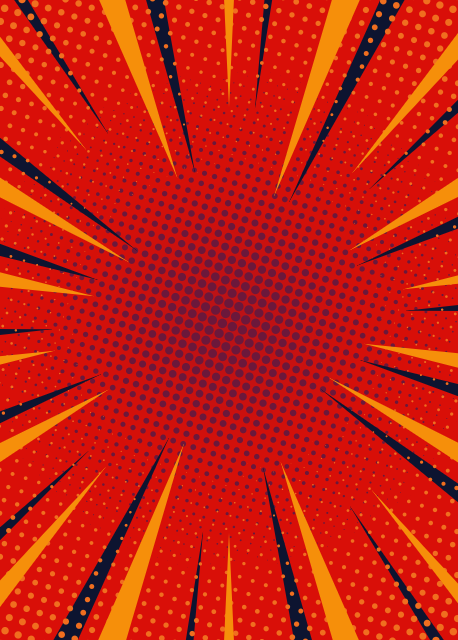
A WebGL 2 fragment shader for this background:

```glsl
#version 300 es
precision highp float;
// Comic burst: radial spikes around a red field with two tilted halftone screens.

uniform vec2 u_resolution;
out vec4 fragColor;

const float SECTOR = radians(20.0);
const int SPIKES = 9; // the pattern repeats after half a turn

const vec3 RED = vec3(0.85, 0.06, 0.03);
const vec3 PLUM = vec3(0.42, 0.095, 0.23);
const vec3 NAVY = vec3(0.05, 0.08, 0.19);
const vec3 AMBER = vec3(0.965, 0.56, 0.04);
const vec3 DOT_ORANGE = vec3(0.94, 0.43, 0.12);

// Distance from the centre to each spike tip, and how fast each one widens
const float TIP[SPIKES] = float[](0.333, 0.207, 0.301, 0.218, 0.277, 0.215, 0.181, 0.348, 0.237);
const float FLARE[SPIKES] = float[](0.092, 0.126, 0.104, 0.132, 0.15, 0.15, 0.115, 0.095, 0.13);

mat2 rotation(float angle) {
  float c = cos(angle), s = sin(angle);
  return mat2(c, s, -s, c);
}

float coverage(float dist, float pixel) {
  return clamp(0.5 - dist / pixel, 0.0, 1.0);
}

// Round dots on a tilted square grid; radius is a fraction of the spacing
float halftone(vec2 p, float spacing, float tilt, float radius, float pixel) {
  vec2 cell = fract(rotation(tilt) * p / spacing) - 0.5;
  float dist = (length(cell) - radius) * spacing;
  return coverage(dist, pixel) * smoothstep(0.0, 0.04, radius);
}

// Wedges spaced evenly by angle, counted clockwise from the start angle
float spikes(vec2 p, float startAngle, float flareScale, float pixel) {
  float turn = (startAngle - atan(p.y, p.x)) / SECTOR;
  float index = round(turn);
  float angle = (turn - index) * SECTOR;
  int i = int(mod(index + 0.5, float(SPIKES)));
  float along = length(p) * cos(angle);
  float across = length(p) * abs(sin(angle));
  float side = across - 0.5 * FLARE[i] * flareScale * (along - TIP[i]);
  return coverage(max(side, TIP[i] - along), pixel);
}

void main() {
  float pixel = 1.0 / u_resolution.y;
  vec2 p = (gl_FragCoord.xy - 0.5 * u_resolution) * pixel;
  float r = length(p);
  float tilt = radians(18.0);

  // Dim plum glow under a plum screen that is largest at the centre
  vec3 color = mix(RED, PLUM, 0.28 * exp(-r * r / 0.025));
  float plumRadius = 0.45 * max(0.0, 1.0 - pow(r / 0.40, 1.4));
  color = mix(color, PLUM, halftone(p, 0.0165, tilt, plumRadius, pixel));

  // Navy spikes lie below the orange screen, which grows toward the corners
  color = mix(color, NAVY, spikes(p, radians(83.0), 0.76, pixel));
  float orangeRadius = 0.27 * max(0.0, (r - 0.21) / 0.39);
  float orangeDots = halftone(p, 0.0215, tilt, orangeRadius, pixel);
  color = mix(color, DOT_ORANGE, orangeDots);

  // Amber spikes on top
  color = mix(color, AMBER, spikes(p, radians(90.0), 1.0, pixel));

  fragColor = vec4(color, 1.0);
}
```
